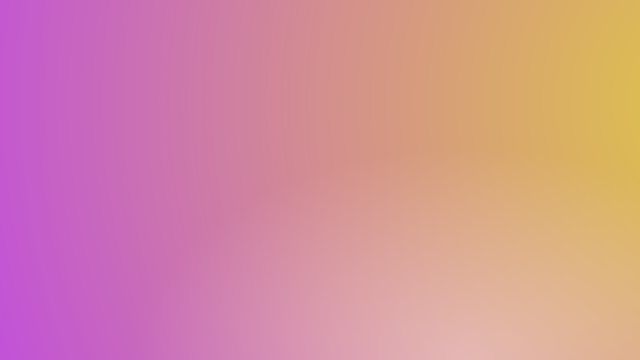
A Shadertoy shader for this background:

```glsl
// Soft gradient from magenta through rose to gold, with a pale glow at the bottom.

const vec3 GOLD    = vec3(0.865, 0.735, 0.325);
const vec3 ROSE    = vec3(0.825, 0.550, 0.570);
const vec3 MAGENTA = vec3(0.760, 0.325, 0.840);
const vec3 PALE    = vec3(1.000, 0.940, 0.990);

// Position of value between two limits, clamped to 0..1
float ramp(float start, float end, float value) {
    return clamp((value - start) / (end - start), 0.0, 1.0);
}

// Three colour stops spreading outwards from a focus
vec3 radialGradient(vec2 p, vec2 focus, vec3 stops) {
    float d = length(p - focus);
    vec3 inner = mix(GOLD, ROSE, ramp(stops.x, stops.y, d));
    return mix(inner, MAGENTA, ramp(stops.y, stops.z, d));
}

// Elliptical light: 1 at the centre, 0 at the rim
float ellipseGlow(vec2 p, vec2 centre, vec2 radii) {
    return 1.0 - ramp(0.0, 1.0, length((p - centre) / radii));
}

void mainImage(out vec4 fragColor, in vec2 fragCoord) {
    vec2 uv = fragCoord / iResolution.xy;
    vec2 wide = uv * vec2(16.0 / 9.0, 1.0);

    // Main sweep, centred just beyond the right edge
    vec3 color = radialGradient(wide, vec2(2.05, 0.72), vec3(0.27, 1.20, 2.15));

    // Pale light rising from the lower edge
    float glow = ellipseGlow(uv, vec2(0.73, 0.0), vec2(0.52, 0.59));
    color = mix(color, PALE, 0.38 * glow);

    fragColor = vec4(color, 1.0);
}
```
